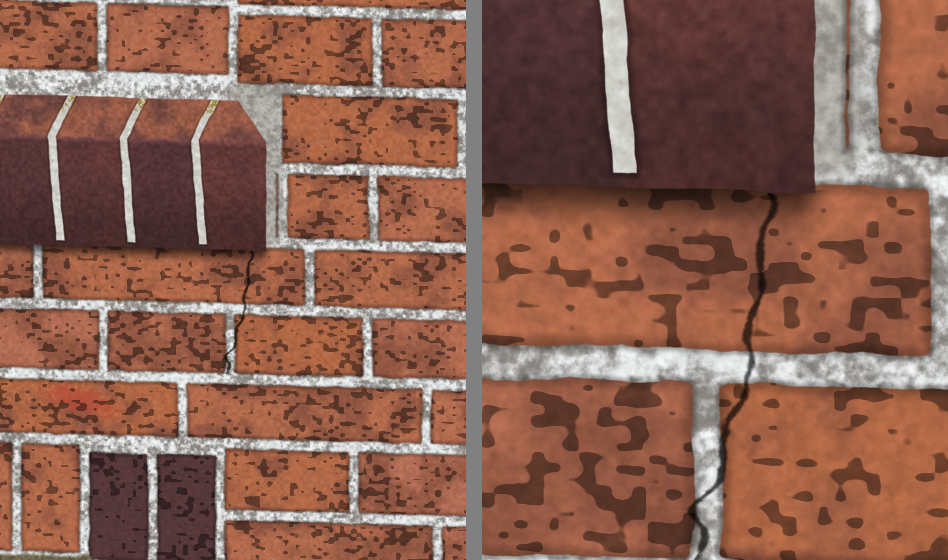
Left, the full canvas; right, a detail of the centre.
This texture is drawn by a Shadertoy shader. Its source:

```glsl
// Bed joint heights and upright joint positions of each course
const float beds[10] = float[](-1.0, 0.04, 1.12, 2.2, 3.23, 4.15, 5.11, 6.0, 6.98, 8.0);
const vec3 uprights[9] = vec3[](
    vec3(-2.0, 3.2, 6.5), vec3(1.4, 3.2, 5.17), vec3(0.0, 3.81, 6.34),
    vec3(0.0, 3.88, 5.12), vec3(0.52, 4.25, 7.5), vec3(1.42, 3.16, 5.04),
    vec3(-0.6, 2.5, 5.85), vec3(3.02, 4.85, 7.0), vec3(3.02, 6.0, 8.0));

float hash(vec2 p) {
    vec3 h = fract(p.xyx * 0.1031);
    h += dot(h, h.yzx + 33.33);
    return fract((h.x + h.y) * h.z);
}

float noise(vec2 p) {
    vec2 i = floor(p), f = fract(p);
    f = f * f * (3.0 - 2.0 * f);
    return mix(mix(hash(i), hash(i + vec2(1, 0)), f.x),
               mix(hash(i + vec2(0, 1)), hash(i + vec2(1, 1)), f.x), f.y);
}

float fbm(vec2 p) {
    float sum = 0.0, amp = 0.5;
    for (int i = 0; i < 5; i++) {
        sum += amp * noise(p);
        p = mat2(1.6, 1.2, -1.2, 1.6) * p + 17.3;
        amp *= 0.5;
    }
    return sum;
}

float box(vec2 p, vec2 lo, vec2 hi, float r) {
    vec2 d = abs(p - 0.5 * (lo + hi)) - 0.5 * (hi - lo) + r;
    return length(max(d, 0.0)) + min(max(d.x, d.y), 0.0) - r;
}

void mainImage(out vec4 fragColor, in vec2 fragCoord) {
    float px = 7.68 / iResolution.y;
    vec2 p = vec2(fragCoord.x, iResolution.y - fragCoord.y) * px;
    p.y -= 0.027 * p.x;    // courses sink to the right
    vec2 rough = 0.05 * (vec2(fbm(p * 5.0), fbm(p * 5.0 + 40.0)) - 0.48);
    vec2 q = p + rough;
    float grain = fbm(p * 22.0), blotch = fbm(p * 2.7 + 9.0);

    // Mortar: pale lime streaks over grey
    vec3 col = mix(vec3(0.58, 0.56, 0.54), vec3(0.87, 0.88, 0.88),
                   smoothstep(0.32, 0.62, 0.55 * fbm(p * vec2(3, 7) + 5.0) + 0.5 * grain));
    float bare = smoothstep(0.15, 0.0, box(q, vec2(3.2, 1.1), vec2(3.8, 3.2), 0.1));
    col = mix(col, vec3(0.62, 0.60, 0.57), 0.75 * bare);
    col *= 0.82 + 0.36 * grain;

    // Wall bricks: the upper left part sits slightly higher
    vec2 b = q;
    if (b.x < 3.2 && b.y < 1.12) b.y += 0.11;
    int course = 0;
    for (int i = 1; i < 9; i++) if (b.y > beds[i]) course = i;
    vec2 lo = vec2(-2.0, beds[course]), hi = vec2(9.0, beds[course + 1]);
    for (int i = 0; i < 3; i++) {
        float x = uprights[course][i];
        if (x < b.x) lo.x = max(lo.x, x); else hi.x = min(hi.x, x);
    }

    // Upright bricks at the lower left
    float dark = 0.0;
    if (b.x < 3.02 && b.y > 6.0) {
        float k = floor((b.x - 0.23) / 0.93);
        dark = step(1.0, k);
        lo = vec2(0.23 + 0.93 * k, 6.0 + 0.1 * dark);
        hi = vec2(lo.x + 0.93, 7.62 + 0.1 * dark);
    }
    float d = box(b, lo + vec2(0.065, 0.075), hi - vec2(0.065, 0.075), 0.03);
    d = max(d, -box(b, vec2(-2.0, 1.05), vec2(3.8, 3.25), 0.0));
    float tone = hash(lo * 7.0 + 3.0);
    vec3 clay = mix(vec3(0.70, 0.41, 0.27), vec3(0.70, 0.43, 0.34), tone);
    clay = mix(clay, vec3(0.57, 0.34, 0.26), smoothstep(0.42, 0.72, blotch + 0.12 * tone));
    clay = mix(clay, vec3(0.34, 0.22, 0.23), dark);
    clay *= 0.86 + 0.28 * grain;

    // Red smear, pits and soot on the faces
    float smear = length((p - vec2(1.1, 5.46)) * vec2(1.6, 4.5) - vec2(0, p.x - 1.1)) + grain;
    clay = mix(clay, vec3(0.72, 0.30, 0.22), 0.7 * smoothstep(1.5, 0.9, smear));
    clay *= 1.0 - 0.4 * smoothstep(0.70, 0.78, noise(p * vec2(13, 19)) * (0.55 + blotch));
    clay *= 1.0 - 0.25 * smoothstep(-0.07, 0.0, d);
    col *= 1.0 - 0.3 * smoothstep(0.035, 0.0, d);
    col = mix(col, clay, smoothstep(px, -px, d));

    // Crack running down through two courses
    float fall = p.y - 3.4;
    float crack = abs(p.x - 3.42 + 0.13 * fall * fall + 0.16 * (noise(p.yy * 5.0) - 0.5));
    crack += 0.03 * grain + 9.0 * max(abs(p.y - 4.2) - 0.85, 0.0);
    col *= 1.0 - 0.65 * smoothstep(0.035 + px, 0.018, crack);

    // Shadow under the ledge and moss along the foot
    float below = p.y - 3.33;
    col *= 1.0 - 0.6 * smoothstep(0.22, 0.0, below) * step(0.0, below)
         * smoothstep(3.75, 3.55, p.x);
    float foot = smoothstep(7.57, 7.63, q.y) * smoothstep(1.35, 1.2, q.x);
    col = mix(col, vec3(0.42, 0.39, 0.29) * (0.6 + 0.8 * grain), foot);

    // Ledge: dark bricks with a sloping top above an upright front
    vec2 e = p + 0.7 * rough;
    float rise = max(1.85 - e.y, 0.0);
    float slot = (e.x - 0.5 * rise - 0.08 * max(e.y - 1.85, 0.0) - 0.71) / 0.98;
    float ledge = max(max(e.y - 3.34, 1.29 - e.y), e.x - 3.65 + 0.7 * rise);
    float front = smoothstep(1.81, 1.88, e.y);
    float shade = hash(vec2(floor(slot), 4.0));
    vec3 burnt = mix(vec3(0.32, 0.20, 0.21), vec3(0.42, 0.24, 0.22), shade * blotch * 1.8);
    burnt *= 1.0 - 0.22 * smoothstep(2.3, 3.3, e.y);
    vec3 top = mix(vec3(0.60, 0.36, 0.28), vec3(0.43, 0.27, 0.25), smoothstep(0.35, 0.65, blotch));
    burnt = mix(top, burnt, front) * (0.78 + 0.45 * grain);
    burnt *= 1.0 + 0.25 * smoothstep(0.06, 0.0, abs(e.y - 1.87));

    // Ledge joints, with lichen near the wall
    float joint = (abs(fract(slot + 0.5) - 0.5)) * 0.98 - 0.055;
    joint = max(joint, max(e.y - 3.27, e.x - 3.3));
    vec3 lime = mix(vec3(0.70, 0.69, 0.66), vec3(0.87, 0.87, 0.85), grain * 1.4);
    lime = mix(lime, vec3(0.62, 0.53, 0.27), smoothstep(0.2, 0.5, rise) * smoothstep(0.4, 0.6, grain));
    burnt *= 1.0 - 0.3 * smoothstep(0.04, 0.0, joint);
    burnt = mix(burnt, lime, smoothstep(px, -px, joint));
    col = mix(col, burnt, smoothstep(px, -px, ledge));

    fragColor = vec4(clamp(col, 0.0, 1.0), 1.0);
}
```
